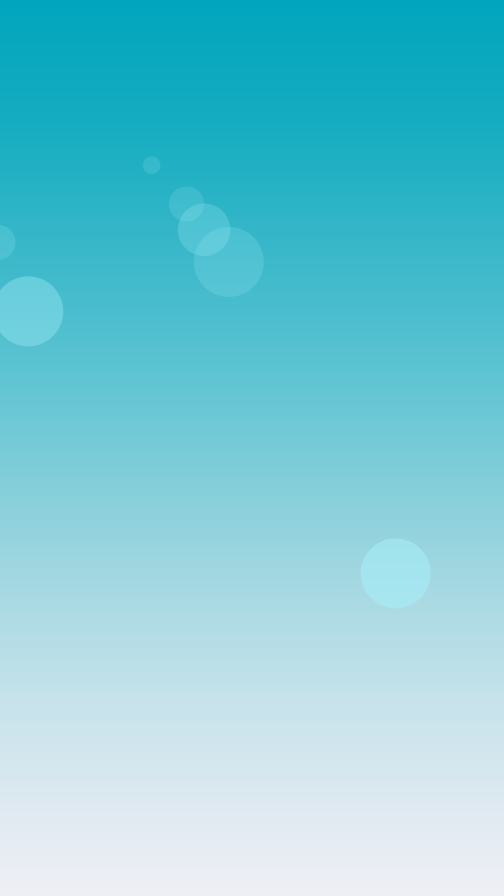
Give the GLSL for this background, as a Shadertoy shader.

```glsl
// Sky colour by depth: 0 at the top, 1 at the bottom
vec3 skyColor(float depth) {
    vec4 stops[8] = vec4[8](
        vec4(0.000, 0.650, 0.742, 0.00), vec4(0.085, 0.675, 0.755, 0.14),
        vec4(0.315, 0.750, 0.812, 0.37), vec4(0.500, 0.805, 0.850, 0.53),
        vec4(0.655, 0.850, 0.887, 0.66), vec4(0.780, 0.888, 0.920, 0.785),
        vec4(0.890, 0.920, 0.950, 0.925), vec4(0.935, 0.938, 0.957, 1.00));
    vec3 color = stops[0].rgb;
    for (int i = 1; i < 8; i++) {
        float blend = (depth - stops[i - 1].a) / (stops[i].a - stops[i - 1].a);
        color = mix(color, stops[i].rgb, clamp(blend, 0.0, 1.0));
    }
    return color;
}

// Soft-edged disc coverage
float disc(vec2 p, vec2 center, float radius, float pixel) {
    return smoothstep(0.75 * pixel, -0.75 * pixel, length(p - center) - radius);
}

void mainImage(out vec4 fragColor, in vec2 fragCoord) {
    // One unit is the canvas width; heights follow the canvas aspect
    vec2 uv = fragCoord / iResolution.xy;
    vec2 p = vec2(uv.x, uv.y * 16.0 / 9.0);
    float pixel = 1.0 / iResolution.x;

    vec3 color = skyColor(1.0 - uv.y);

    // Light bubbles: center, radius, opacity
    vec4 bubbles[7] = vec4[7](
        vec4(0.301, 1.450, 0.0174, 0.16), vec4(0.370, 1.373, 0.0347, 0.16),
        vec4(0.454, 1.258, 0.0694, 0.19), vec4(0.405, 1.322, 0.0520, 0.24),
        vec4(-0.004, 1.297, 0.0347, 0.18), vec4(0.056, 1.160, 0.0694, 0.38),
        vec4(0.785, 0.640, 0.0694, 0.60));
    vec3 bubbleColor = vec3(0.65, 0.93, 0.97);
    for (int i = 0; i < 7; i++) {
        vec4 b = bubbles[i];
        color = mix(color, bubbleColor, b.w * disc(p, b.xy, b.z, pixel));
    }

    fragColor = vec4(color, 1.0);
}
```
